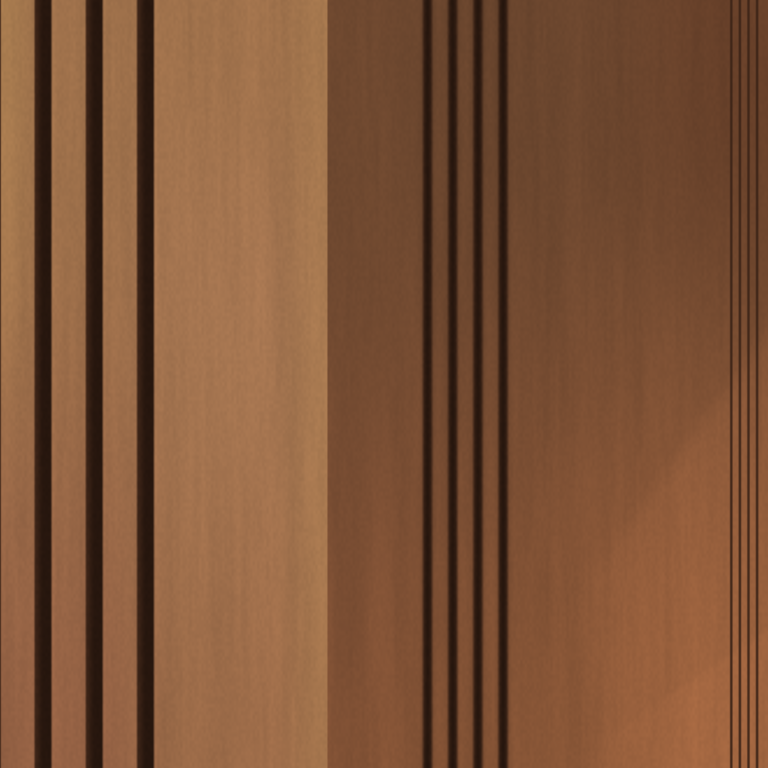
Write a Shadertoy shader that draws this texture.

```glsl
// Draws vertical wood panels with three sets of dark grooves and soft diagonal light.

// Layout: first groove centre, pitch, half width, last groove index
const vec4 WIDE_GROOVES = vec4(0.0560, 0.0667, 0.0110, 2.0);
const vec4 MID_GROOVES  = vec4(0.5567, 0.0328, 0.0060, 3.0);
const vec4 THIN_GROOVES = vec4(0.9522, 0.0112, 0.0016, 3.0);
const float PANEL_EDGE = 0.4264;

// Wood colours, lower and upper ends of each panel
const vec3 LIGHT_LOW  = vec3(0.605, 0.415, 0.280);
const vec3 LIGHT_MID  = vec3(0.635, 0.450, 0.308);
const vec3 LIGHT_HIGH = vec3(0.615, 0.437, 0.290);
const vec3 STRIP_LOW  = vec3(0.580, 0.380, 0.265);
const vec3 GOLD       = vec3(0.660, 0.485, 0.310);
const vec3 DARK_LOW   = vec3(0.470, 0.297, 0.198);
const vec3 DARK_HIGH  = vec3(0.425, 0.278, 0.182);
const vec3 RED_SHADE  = vec3(0.415, 0.257, 0.165);
const vec3 WARM_GLOW  = vec3(0.565, 0.355, 0.222);
const vec3 GROOVE_DEEP = vec3(0.150, 0.086, 0.053);
const vec3 GROOVE_LIT  = vec3(0.235, 0.140, 0.090);

// Surface
const float GRAIN_STRENGTH = 0.085;
const float SPECKLE_STRENGTH = 0.045;

float hash(vec2 p) {
    vec3 q = fract(vec3(p.xyx) * 0.1031);
    q += dot(q, q.yzx + 33.33);
    return fract((q.x + q.y) * q.z);
}

float noise(vec2 p) {
    vec2 cell = floor(p), f = fract(p);
    f = f * f * (3.0 - 2.0 * f);
    float low = mix(hash(cell), hash(cell + vec2(1.0, 0.0)), f.x);
    float high = mix(hash(cell + vec2(0.0, 1.0)), hash(cell + 1.0), f.x);
    return mix(low, high, f.y);
}

// Long vertical fibres in octaves, centred on zero
float woodGrain(vec2 uv) {
    float sum = 0.0, weight = 0.40;
    vec2 scale = vec2(24.0, 1.3);
    for (int i = 0; i < 4; i++) {
        sum += weight * (noise(uv * scale + float(i) * 17.3) - 0.5);
        scale *= vec2(2.15, 2.3);
        weight *= 0.82;
    }
    return sum;
}

// x: coverage of the nearest groove, y: position across it from -1 to 1,
// z: distance outside its wall
vec3 grooves(float x, vec4 layout4, float soft) {
    float index = clamp(round((x - layout4.x) / layout4.y), 0.0, layout4.w);
    float across = x - layout4.x - index * layout4.y;
    float wall = abs(across) - layout4.z;
    return vec3(1.0 - smoothstep(-soft, soft, wall), across / layout4.z, wall);
}

vec3 lightPanel(vec2 uv) {
    vec3 face = mix(LIGHT_LOW, LIGHT_MID, smoothstep(0.0, 0.6, uv.y));
    face = mix(face, LIGHT_HIGH, smoothstep(0.6, 1.0, uv.y));
    vec3 strip = mix(STRIP_LOW, LIGHT_HIGH, smoothstep(0.0, 0.8, uv.y));
    vec3 col = mix(strip, face, smoothstep(0.12, 0.24, uv.x));
    float golden = (1.0 - smoothstep(0.0, 0.07, uv.x)) * smoothstep(0.3, 1.0, uv.y);
    golden += 0.5 * smoothstep(0.35, PANEL_EDGE, uv.x);
    return mix(col, GOLD, golden);
}

vec3 darkPanel(vec2 uv) {
    vec3 col = mix(DARK_LOW, DARK_HIGH, smoothstep(0.0, 0.85, uv.y));
    col = mix(col, RED_SHADE, smoothstep(0.72, 0.98, uv.x) * smoothstep(0.4, 0.9, uv.y));
    // Broad warm light rising from the lower right
    float warmth = smoothstep(0.45, 1.35, uv.x + 0.45 * (1.0 - uv.y));
    col = mix(col, WARM_GLOW, warmth * (1.0 - smoothstep(0.1, 0.95, uv.y)) * 0.85);
    // Two diagonal beam edges
    float steepBeam = smoothstep(-0.02, 0.035, 1.40 * (uv.x - 1.0) + 0.575 - uv.y);
    float lowBeam = smoothstep(-0.006, 0.010, 0.68 * (uv.x - 1.0) + 0.183 - uv.y);
    float fade = smoothstep(0.66, 0.97, uv.x);
    return col * (1.0 + fade * (0.095 * steepBeam + 0.045 * lowBeam));
}

void mainImage(out vec4 fragColor, in vec2 fragCoord) {
    vec2 uv = fragCoord / iResolution.xy;
    float pixel = 1.0 / iResolution.x;

    // Panels and their meeting edge
    float side = smoothstep(-pixel, pixel, uv.x - PANEL_EDGE);
    vec3 col = mix(lightPanel(uv), darkPanel(uv), side);

    // Fibres, broad stains and fine speckle
    float speckle = noise(uv * vec2(330.0, 210.0)) - 0.5;
    float stain = noise(uv * vec2(9.0, 2.5) + 5.0) - 0.5;
    col *= 1.0 + GRAIN_STRENGTH * woodGrain(uv) * 1.6
               + SPECKLE_STRENGTH * speckle + 0.035 * stain;

    // Grooves: soft walls, lit left side, faint bevel beside the wide ones
    vec3 wide = grooves(uv.x, WIDE_GROOVES, max(pixel, 0.0020));
    vec3 mid  = grooves(uv.x, MID_GROOVES, max(pixel, 0.0026));
    vec3 thin = grooves(uv.x, THIN_GROOVES, max(pixel, 0.0014));
    float bevel = step(0.0, wide.y) * exp(-abs(wide.z - 0.003) / 0.002);
    col *= 1.0 + 0.05 * bevel;
    col *= 1.0 - 0.12 * exp(-max(mid.z, 0.0) / 0.003);
    vec3 wideFloor = mix(GROOVE_LIT, GROOVE_DEEP, smoothstep(-1.0, 0.1, wide.y));
    vec3 midFloor = mix(GROOVE_DEEP, GROOVE_LIT, smoothstep(0.0, 1.2, abs(mid.y)));
    float floorGrain = 1.0 + 0.10 * speckle;
    col = mix(col, wideFloor * floorGrain, wide.x);
    col = mix(col, midFloor * floorGrain, mid.x);
    col = mix(col, GROOVE_LIT, thin.x * 0.92);

    // Narrow dark seam on the left border
    col = mix(col, GROOVE_LIT, 0.75 * (1.0 - smoothstep(0.0005, 0.0025, uv.x)));
    fragColor = vec4(clamp(col, 0.0, 1.0), 1.0);
}
```
